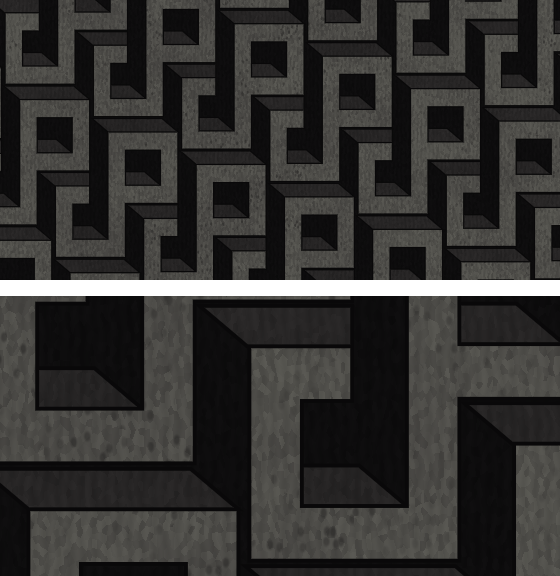
Top, the full canvas; bottom, a detail of the centre.
Give the GLSL for this pattern, as a WebGL 2 fragment shader.

```glsl
#version 300 es
precision highp float;

uniform vec2 u_resolution;
out vec4 outColor;

const float CANVAS_HEIGHT = 384.0;           // design units up the canvas
const vec2 STEP_ACROSS = vec2(121.0, -44.5); // lattice of the hooked blocks
const vec2 STEP_DOWN = vec2(-52.0, -193.0);
const vec2 FIRST_BLOCK = vec2(160.0, 117.0);
const float LINE_HALF = 0.9;

const vec3 FACE_LIGHT = vec3(0.325, 0.322, 0.302);
const vec3 FACE_DIM = vec3(0.280, 0.274, 0.262);
const vec3 SCUFF = vec3(0.205, 0.200, 0.192);
const vec3 LEDGE = vec3(0.150, 0.143, 0.143);
const vec3 SHADOW = vec3(0.050, 0.047, 0.050);
const vec3 OUTLINE = vec3(0.035, 0.033, 0.034);

vec2 hash2(vec2 p) {
    vec3 q = fract(p.xyx * vec3(0.1031, 0.1030, 0.0973));
    q += dot(q, q.yzx + 33.33);
    return fract((q.xx + q.yz) * q.zy);
}

// Cellular noise: x = distance to nearest point, y = random value of its cell
vec2 cellular(vec2 p) {
    vec2 cell = floor(p);
    vec2 nearest = vec2(8.0, 0.0);
    for (int y = -1; y <= 1; y++)
    for (int x = -1; x <= 1; x++) {
        vec2 id = cell + vec2(x, y);
        vec2 rnd = hash2(id);
        float d = length(id + rnd - p);
        if (d < nearest.x) nearest = vec2(d, fract(rnd.x * 7.3 + rnd.y * 3.1));
    }
    return nearest;
}

// Layered sines, roughly -1 to 1
float waves(vec2 p) {
    float sum = 0.0, amp = 0.5;
    for (int i = 0; i < 4; i++) {
        sum += amp * sin(p.x + 1.7 * sin(p.y)) * cos(p.y - 1.3 * sin(p.x * 0.7));
        p = mat2(1.5, 1.1, -1.1, 1.5) * p + 2.3;
        amp *= 0.6;
    }
    return sum;
}

float box(vec2 p, vec2 low, vec2 high) {
    vec2 d = max(low - p, p - high);
    return max(d.x, d.y);
}

// Three sides of a square loop; the lowest bar starts at tip
float arm(vec2 p, float tip) {
    float upper = box(p, vec2(-12.0, 61.0), vec2(84.0, 86.0));
    float outer = box(p, vec2(60.0, -12.0), vec2(84.0, 86.0));
    float lower = box(p, vec2(tip, -12.0), vec2(84.0, 13.0));
    return min(upper, min(outer, lower));
}

float blockFront(vec2 p) {
    float stem = box(p, vec2(-12.0, -86.0), vec2(12.0, 86.0));
    return min(stem, min(arm(p, 0.0), arm(-p, 37.0)));
}

// Upward facing surface, receding to the upper left
float ledge(vec2 p, float left, float right, float base) {
    float rise = p.y - base;
    float x = p.x + 1.18 * rise;
    return max(max(left - x, x - right) / 1.55, max(-rise, rise - 18.5));
}

float blockLedges(vec2 p) {
    float top = ledge(p, -12.0, 84.0, 86.0);
    float hookTop = max(ledge(p, -85.0, 0.0, 12.0), p.x + 37.0);
    float headFloor = ledge(p, 12.0, 60.0, 13.0);
    float hookFloor = ledge(p, -61.0, -12.0, -61.0);
    return min(min(top, hookTop), min(headFloor, hookFloor));
}

// Distances to the nearest front (x) and ledge (y) of the lattice
vec2 blocks(vec2 p) {
    mat2 lattice = mat2(STEP_ACROSS, STEP_DOWN);
    vec2 home = round(inverse(lattice) * p);
    vec2 d = vec2(1e4);
    for (int j = -1; j <= 1; j++)
    for (int i = -1; i <= 1; i++) {
        vec2 q = p - lattice * (home + vec2(i, j));
        d = min(d, vec2(blockFront(q), blockLedges(q)));
    }
    return d;
}

float coverage(float d, float pixel) {
    return clamp(0.5 - d / pixel, 0.0, 1.0);
}

void main() {
    float pixel = CANVAS_HEIGHT / u_resolution.y;
    vec2 p = gl_FragCoord.xy * pixel;
    vec2 d = blocks(p - FIRST_BLOCK);

    // Ribbed, grainy surface with patchy scuffs
    float broad = waves(p * 0.021);
    float ribs = sin(p.x * 1.15 + 0.8 * sin(p.y * 0.31));
    float grain = cellular(p * vec2(0.42, 0.25)).y - 0.5;
    vec2 chips = cellular(p * vec2(0.17, 0.11) + 40.0);
    float worn = smoothstep(0.0, 0.6, waves(p * 0.034 + 5.0));
    float scuff = smoothstep(0.36, 0.12, chips.x) * step(0.72 - 0.42 * worn, chips.y);
    float texture_ = 0.035 * ribs + 0.12 * grain;

    vec3 face = mix(FACE_DIM, FACE_LIGHT, clamp(0.58 + 0.7 * broad + 0.6 * grain, 0.0, 1.0));
    face = mix(face, SCUFF, scuff * (0.25 + 0.55 * worn)) * (1.0 + texture_);

    // Shadow, outlines, ledges, then fronts
    float edge = min(abs(d.x), abs(d.y)) - LINE_HALF;
    vec3 color = mix(SHADOW * (1.0 + 2.0 * texture_), OUTLINE, coverage(edge, pixel));
    vec3 ledgeColor = LEDGE * (1.0 + 1.3 * texture_ + 0.1 * broad);
    color = mix(color, ledgeColor, coverage(max(d.y, -d.x) + LINE_HALF, pixel));
    color = mix(color, face, coverage(d.x + LINE_HALF, pixel));
    outColor = vec4(color, 1.0);
}
```
